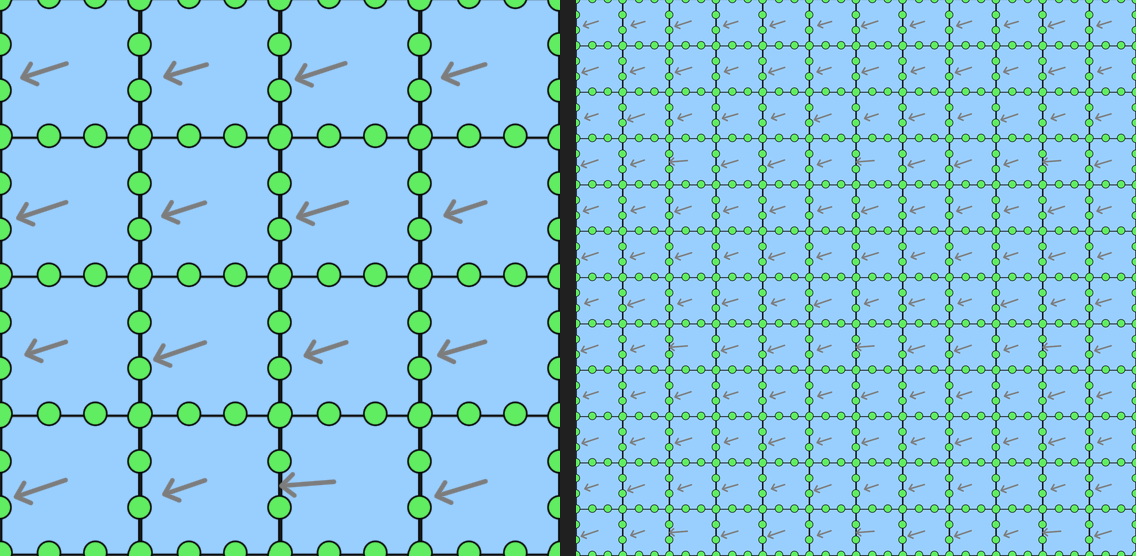
Left, the tile; right, the same tile 3 across and 3 down.
Reproduce this pattern procedurally as a Shadertoy shader.

```glsl
// Seamless grid of beaded black lines on pale blue, with a grey arrow in each cell.

const float CELLS = 4.0;               // repeats across and down
const vec3 SKY   = vec3(0.60, 0.81, 1.00);
const vec3 GREEN = vec3(0.38, 0.93, 0.38);
const vec3 INK   = vec3(0.03, 0.04, 0.04);
const vec3 SEAM  = vec3(0.23, 0.25, 0.27);
const vec3 GREY  = vec3(0.49, 0.49, 0.49);

// Lengths below are fractions of a cell
const float BEAD_RADIUS = 0.0885;      // includes the outline
const float OUTLINE     = 0.0125;
const float BEADS[3] = float[3](0.004, 0.350, 0.681);
const float ROW_BEAD_Y = 0.023;        // offset of beads on horizontal lines
const float COL_BEAD_X = -0.0035;      // offset of beads on vertical lines

const vec2  TAIL = vec2(0.470, 0.540);
const float ARROW_ANGLE = 0.305;
const float ARROW_LENGTH = 0.338;
const float LENGTH_SPREAD = 0.085;
const float TAIL_SPREAD = 0.014;
const float STROKE = 0.0165;           // half width
const float BARB_LENGTH = 0.115;
const float BARB_ANGLE = 0.72;

// The one cell whose arrow lies flatter and reaches over the line
const vec2  ODD_CELL = vec2(2.0, 0.0);
const vec2  ODD_TAIL = vec2(0.385, 0.534);
const float ODD_ANGLE = 0.077;
const float ODD_LENGTH = 0.378;

float hash(vec2 p) {
    return fract(sin(dot(p, vec2(12.9898, 78.233))) * 43758.5453);
}

float segment(vec2 p, vec2 a, vec2 b) {
    vec2 pa = p - a, ba = b - a;
    return length(pa - ba * clamp(dot(pa, ba) / dot(ba, ba), 0.0, 1.0));
}

vec2 polar(float angle) { return vec2(cos(angle), sin(angle)); }

// Distance to a band between lo and hi
float band(float x, float lo, float hi) {
    return abs(x - 0.5 * (lo + hi)) - 0.5 * (hi - lo);
}

// Offset to the nearest repeat of a point in the cell
vec2 wrapped(vec2 d) { return d - round(d); }

float beads(vec2 p, vec2 aspect) {
    float d = 1.0;
    for (int i = 0; i < 3; i++) {
        vec2 onRow = wrapped(p - vec2(BEADS[i], ROW_BEAD_Y));
        vec2 onCol = wrapped(p - vec2(COL_BEAD_X, BEADS[i]));
        d = min(d, min(length(onRow * aspect), length(onCol * aspect)));
    }
    return d - BEAD_RADIUS;
}

float arrow(vec2 p, vec2 id, vec2 aspect) {
    vec2 jitter = vec2(hash(id + 3.1), hash(id + 7.7)) - 0.5;
    vec2 tail = TAIL + TAIL_SPREAD * jitter;
    float angle = ARROW_ANGLE + 0.05 * (hash(id + 5.3) - 0.5);
    float len = ARROW_LENGTH + LENGTH_SPREAD * (hash(id + 1.9) - 0.5);
    if (id == ODD_CELL) {
        tail = ODD_TAIL;
        angle = ODD_ANGLE;
        len = ODD_LENGTH;
    }
    p *= aspect;
    tail *= aspect;
    vec2 tip = tail - len * polar(angle);
    float d = segment(p, tail, tip);
    d = min(d, segment(p, tip, tip + BARB_LENGTH * polar(angle + BARB_ANGLE)));
    d = min(d, segment(p, tip, tip + BARB_LENGTH * polar(angle - BARB_ANGLE)));
    return d - STROKE;
}

void mainImage(out vec4 fragColor, in vec2 fragCoord) {
    vec2 grid = fragCoord / iResolution.xy * CELLS;
    vec2 cell = floor(grid);
    vec2 p = fract(grid);
    vec2 aspect = vec2(iResolution.x / iResolution.y, 1.0);
    float blur = 1.25 * CELLS / iResolution.y;
    #define COVER(d) clamp(0.5 - (d) / blur, 0.0, 1.0)

    // Lines, each with a faint lighter seam
    vec2 q = wrapped(p) * aspect;
    vec3 color = SKY;
    color = mix(color, SEAM, COVER(band(q.y, -0.001, 0.009)));
    color = mix(color, INK, COVER(band(q.y, 0.006, 0.017)));
    color = mix(color, INK, COVER(band(q.x, -0.014, 0.017)));
    color = mix(color, SEAM, 0.6 * COVER(band(q.x, 0.000, 0.004)));

    // Outlined beads, merged in pairs at the crossings
    float bead = beads(p, aspect);
    color = mix(color, INK, COVER(bead));
    color = mix(color, GREEN, COVER(bead + OUTLINE));

    // Arrows of this cell and of the right neighbour, which may reach in
    float shaft = 1.0;
    for (int i = 0; i < 2; i++) {
        vec2 next = vec2(float(i), 0.0);
        shaft = min(shaft, arrow(p - next, mod(cell + next, CELLS), aspect));
    }
    color = mix(color, GREY, COVER(shaft));

    fragColor = vec4(color, 1.0);
}
```
